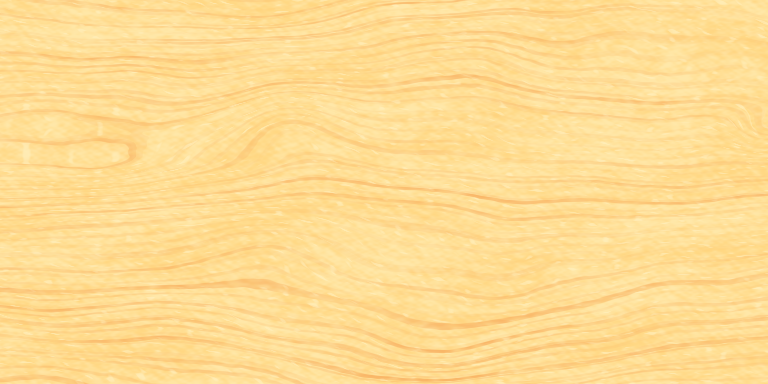
Reproduce this texture procedurally as a Shadertoy shader.

```glsl
// Pale yellow wood veneer with long, wavy, nearly horizontal grain.
// A warped height field is cut into growth rings whose contours make the
// grain lines; gradient noise adds brushed mottling and light flecks.

const vec3 HONEY = vec3(1.00, 0.843, 0.510);
const vec3 CREAM = vec3(1.00, 0.908, 0.660);
const vec3 AMBER = vec3(0.975, 0.700, 0.390);
const vec3 IVORY = vec3(1.00, 0.945, 0.76);

float hash(vec2 p) {
    vec3 q = fract(vec3(p.xyx) * 0.1031);
    q += dot(q, q.yzx + 33.33);
    return fract((q.x + q.y) * q.z);
}

vec2 cornerGradient(vec2 cell) {
    float angle = 6.2832 * hash(cell + 71.0);
    return vec2(cos(angle), sin(angle));
}

// Gradient noise, roughly -0.7 to 0.7
float noise(vec2 p) {
    vec2 i = floor(p), f = fract(p);
    vec2 u = f * f * f * (f * (f * 6.0 - 15.0) + 10.0);
    vec2 e = vec2(0.0, 1.0);
    float a = dot(cornerGradient(i), f);
    float b = dot(cornerGradient(i + e.yx), f - e.yx);
    float c = dot(cornerGradient(i + e.xy), f - e.xy);
    float d = dot(cornerGradient(i + e.yy), f - e.yy);
    return mix(mix(a, b, u.x), mix(c, d, u.x), u.y);
}

float fbm(vec2 p) {
    float sum = 0.0, amp = 1.0;
    for (int i = 0; i < 3; i++) {
        sum += amp * noise(p);
        p = p * 2.03 + 17.3;
        amp *= 0.5;
    }
    return sum;
}

vec2 rotate(vec2 p, float a) {
    return vec2(cos(a) * p.x - sin(a) * p.y, sin(a) * p.x + cos(a) * p.y);
}

// Smooth bulge that bends the rings into tongues and loops
float swell(vec2 p, vec2 center, vec2 radius) {
    vec2 q = (p - center) / radius;
    return exp(-dot(q, q));
}

// Height field whose level sets are the growth rings
float woodHeight(vec2 p) {
    float h = p.y - 0.042 * cos(3.0 * (p.x - 0.2) - 5.3 * (p.y - 0.2));
    h += 0.085 * noise(p * vec2(1.5, 2.4) + 4.7);
    h += 0.034 * noise(p * vec2(3.6, 6.0) + 21.0);
    vec2 ragged = p + vec2(0.16 * noise(p * vec2(2.5, 13.0) + 9.0), 0.0);
    h += 0.150 * swell(ragged, vec2(0.10, 0.57), vec2(0.48, 0.085));
    h -= 0.080 * swell(p, vec2(0.76, 0.69), vec2(0.13, 0.08));
    h += 0.060 * swell(p, vec2(2.00, 0.66), vec2(0.09, 0.05));
    return h + 0.0022 * noise(p * vec2(26.0, 60.0));
}

// One family of lines: a crisp stroke with a soft shade above it
float ringLines(float height, float x, float count, float halfWidth, float seed) {
    float phase = height * count + 0.7 * noise(vec2(height * 8.0, seed));
    float id = floor(phase);
    float d = fract(phase) - 0.35 - 0.2 * hash(vec2(id, seed));
    float blur = clamp(fwidth(phase), 0.01, 0.3);
    float w = halfWidth * (0.65 + 0.7 * hash(vec2(id, seed + 5.0)));
    float line = 1.0 - smoothstep(w - blur * 0.5, w + blur * 0.7, abs(d));
    float shade = smoothstep(-blur, blur, d) * (1.0 - smoothstep(0.0, 0.4, d));
    float strength = mix(0.3, 1.0, hash(vec2(id, seed + 11.0)));
    strength *= clamp(0.85 + 0.9 * noise(vec2(x * 2.2, id * 3.7 + seed)), 0.2, 1.0);
    return strength * (0.85 * line + 0.15 * shade);
}

void mainImage(out vec4 fragColor, in vec2 fragCoord) {
    vec2 p = fragCoord / iResolution.y;
    float height = woodHeight(p);
    vec2 along = vec2(p.x, height);

    // Broad tone, brushed streaks and slanted strokes
    float tone = 0.55 * fbm(along * vec2(2.2, 8.0) + 3.0);
    tone += 0.45 * fbm(along * vec2(11.0, 55.0) + 31.0);
    tone += 0.50 * noise(rotate(p, 0.5) * vec2(28.0, 95.0));
    tone += 0.40 * noise(rotate(p, -0.3) * vec2(40.0, 120.0) + 13.0);
    vec3 color = mix(HONEY, CREAM, smoothstep(-0.75, 0.65, tone));

    // Bold and fine growth lines gather in bands, broken by the brushwork
    float bold = ringLines(height, p.x, 19.0, 0.075, 3.0);
    float fine = ringLines(height, p.x, 41.0, 0.12, 47.0);
    float band = clamp(0.8 + 1.1 * noise(along * vec2(1.3, 7.0) + 40.0), 0.3, 1.2);
    float wear = clamp(0.9 + 0.8 * noise(p * vec2(24.0, 75.0) + 8.0), 0.4, 1.15);
    float grain = clamp(max(0.85 * bold, 0.50 * fine) * band * wear, 0.0, 0.9);
    color = mix(color, AMBER, grain);

    // Sparse pale flecks
    float fleck = noise(rotate(along, 0.12) * vec2(26.0, 115.0) + 55.0);
    color = mix(color, IVORY, 0.55 * smoothstep(0.28, 0.5, fleck) * (1.0 - grain));

    fragColor = vec4(color, 1.0);
}
```
